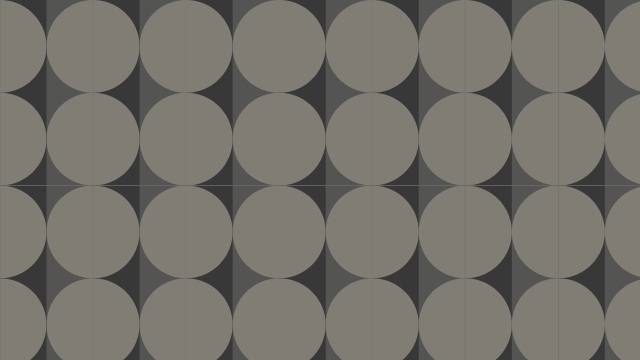
Give the GLSL for this pattern, as a Shadertoy shader.

```glsl
#define CELL vec2(0.2585, 0.2577)
#define DISC_RADIUS 0.5
#define SEAM_WIDTH 0.008
#define SEAM_ROWS 2.0
#define SEAM_CYCLE 6.0
#define DISC_COLOR vec3(0.50, 0.49, 0.46)
#define LIGHT_COLOR vec3(0.33, 0.33, 0.32)
#define DARK_COLOR vec3(0.22)
#define SEAM_COLOR vec3(0.42, 0.42, 0.40)

const float TAU = 6.2831853;

// Share of a pixel covered by a thin line at signed distance d
float lineCoverage(float d, float width, float pixel) {
    float hi = min(d + 0.5 * pixel, 0.5 * width);
    float lo = max(d - 0.5 * pixel, -0.5 * width);
    return max(hi - lo, 0.0) / pixel;
}

// Signed distance to the light/dark borders, positive on the dark half
float halfBorder(float x) {
    return sign(x) * min(abs(x), 0.5 - abs(x));
}

void mainImage(out vec4 fragColor, in vec2 fragCoord) {
    // Cells count rightward from the left edge and downward from the top
    vec2 uv = fragCoord / iResolution.y;
    vec2 grid = vec2(uv.x, 1.0 - uv.y) / CELL;
    float pixel = 1.0 / (iResolution.y * CELL.y);
    float column = round(grid.x);
    vec2 local = vec2(grid.x - column, fract(grid.y) - 0.5);

    // Two-tone ground
    float dark = clamp(0.5 + halfBorder(local.x) / pixel, 0.0, 1.0);
    vec3 color = mix(LIGHT_COLOR, DARK_COLOR, dark);

    // Touching discs
    float disc = clamp(0.5 + (DISC_RADIUS - length(local)) / pixel, 0.0, 1.0);
    color = mix(color, DISC_COLOR, disc);

    // Faint vertical seams whose strength drifts across the columns
    float strength = 0.4 + 0.3 * cos(column * TAU / SEAM_CYCLE);
    float vertical = lineCoverage(local.x, SEAM_WIDTH, pixel);
    color = mix(color, SEAM_COLOR, vertical * strength);

    // Horizontal seam between every second pair of rows
    float seamY = grid.y - SEAM_ROWS * round(grid.y / SEAM_ROWS);
    float inside = step(0.5, grid.y);
    color = mix(color, SEAM_COLOR, lineCoverage(seamY, SEAM_WIDTH, pixel) * inside);

    fragColor = vec4(color, 1.0);
}
```
